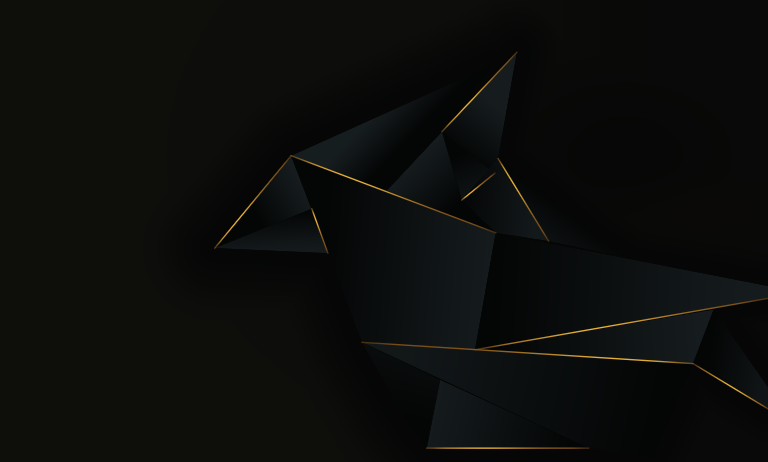
Give the GLSL for this background, as a Shadertoy shader.

```glsl
// Dark low-poly composition: folded slate facets edged with thin gold lines.
// Each facet is a quad distance function filled with a linear gradient;
// the combined distance to all facets casts a soft black halo on the ground.

const float ASPECT = 1.67;           // design width, for a height of one
const float HALO_REACH = 0.16;
const float LINE_HALF_WIDTH = 0.0015;
const vec3 GROUND = vec3(0.053, 0.054, 0.044);
const vec3 VOID = vec3(0.018, 0.022, 0.020);
const vec3 EMBER = vec3(0.044, 0.037, 0.031);
const vec3 SHADE = vec3(0.016, 0.021, 0.021);
const vec3 SLATE = vec3(0.092, 0.118, 0.128);
const vec3 BRONZE = vec3(0.47, 0.30, 0.10);
const vec3 GOLD = vec3(0.90, 0.69, 0.22);

// Shared corners of the folds
const vec2 LEFT_TIP = vec2(0.467, 0.463);
const vec2 BROW = vec2(0.633, 0.663);
const vec2 NOTCH = vec2(0.678, 0.548);
const vec2 THROAT = vec2(0.713, 0.452);
const vec2 CHEST = vec2(0.787, 0.259);
const vec2 NAPE = vec2(1.078, 0.496);
const vec2 WAIST = vec2(1.033, 0.243);
const vec2 CREST = vec2(1.124, 0.887);
const vec2 CREST_BACK = vec2(1.070, 0.859);
const vec2 FOLD = vec2(0.961, 0.715);
const vec2 CHEEK = vec2(0.841, 0.587);
const vec2 POCKET = vec2(1.004, 0.567);
const vec2 POCKET_END = vec2(1.076, 0.625);
const vec2 COLLAR = vec2(1.083, 0.657);
const vec2 SHOULDER = vec2(1.193, 0.478);
const vec2 WING = vec2(1.370, 0.441);
const vec2 RIM_TOP = vec2(1.675, 0.380);
const vec2 RIM_LOW = vec2(1.675, 0.355);
const vec2 HIP = vec2(1.552, 0.330);
const vec2 HEEL = vec2(1.507, 0.213);
const vec2 TAIL_TOP = vec2(1.675, 0.155);
const vec2 TAIL_LOW = vec2(1.675, 0.112);
const vec2 KNEE = vec2(0.957, 0.178);
const vec2 FOOT = vec2(0.928, 0.030);
const vec2 FOOT_END = vec2(1.280, 0.030);
const vec2 BASE = vec2(1.420, 0.010);

// Signed distance to a quad; a repeated corner makes a triangle
float quadDistance(vec2 p, vec2 a, vec2 b, vec2 c, vec2 d) {
    vec2 v[4] = vec2[4](a, b, c, d);
    float nearest = 1e3;
    float side = 1.0;
    for (int i = 0; i < 4; i++) {
        vec2 q = v[(i + 3) % 4];
        vec2 e = q - v[i];
        vec2 w = p - v[i];
        vec2 r = w - e * clamp(dot(w, e) / max(dot(e, e), 1e-6), 0.0, 1.0);
        nearest = min(nearest, dot(r, r));
        bvec3 crossing = bvec3(p.y >= v[i].y, p.y < q.y, e.x * w.y > e.y * w.x);
        if (all(crossing) || all(not(crossing))) side = -side;
    }
    return side * sqrt(nearest);
}

// Paints a facet whose gradient runs from dark point to lit point
void facet(inout vec4 layer, inout float outline, vec2 p, float px,
           vec2 a, vec2 b, vec2 c, vec2 d, vec2 dark, vec2 lit, float strength) {
    float dist = quadDistance(p, a, b, c, d);
    vec2 axis = lit - dark;
    float t = clamp(dot(p - dark, axis) / dot(axis, axis), 0.0, 1.0);
    float cover = clamp(0.5 - dist / px, 0.0, 1.0);
    layer.rgb = mix(layer.rgb, mix(SHADE, SLATE, t * strength), cover);
    layer.a = max(layer.a, cover);
    outline = min(outline, dist);
}

// Draws a gold line with a bright glint at a fraction of its length
void goldLine(inout vec3 col, vec2 p, float px, vec2 a, vec2 b, float glint) {
    vec2 e = b - a;
    float t = clamp(dot(p - a, e) / dot(e, e), 0.0, 1.0);
    float cover = clamp((LINE_HALF_WIDTH - length(p - a - e * t)) / px + 0.5, 0.0, 1.0);
    float shine = exp(-12.0 * (t - glint) * (t - glint));
    cover *= mix(0.55, 1.0, smoothstep(0.0, 0.12, t) * smoothstep(1.0, 0.88, t));
    col = mix(col, mix(BRONZE, GOLD, shine), cover);
}

// Soft elliptical spot
float spot(vec2 p, vec2 centre, vec2 radius) {
    vec2 q = (p - centre) / radius;
    return exp(-dot(q, q));
}

void mainImage(out vec4 fragColor, in vec2 fragCoord) {
    vec2 p = fragCoord / iResolution.xy * vec2(ASPECT, 1.0);
    float px = 1.0 / iResolution.y;
    vec4 f = vec4(SHADE, 0.0);
    float o = 1e3;

    // Facets, back to front
    facet(f, o, p, px, COLLAR, WING, SHOULDER, SHOULDER, vec2(1.24, 0.54), vec2(1.18, 0.46), 0.6);
    facet(f, o, p, px, BROW, CREST_BACK, FOLD, CHEEK, vec2(0.81, 0.617), vec2(0.745, 0.68), 0.95);
    facet(f, o, p, px, FOLD, CREST, COLLAR, POCKET_END, vec2(1.01, 0.66), vec2(1.09, 0.76), 0.9);
    facet(f, o, p, px, FOLD, POCKET_END, POCKET, POCKET, vec2(1.00, 0.665), vec2(1.03, 0.59), 0.5);
    facet(f, o, p, px, CHEEK, FOLD, POCKET, NAPE, vec2(0.99, 0.555), vec2(0.90, 0.65), 0.9);
    facet(f, o, p, px, POCKET, COLLAR, SHOULDER, NAPE, vec2(1.00, 0.55), vec2(1.16, 0.54), 0.75);
    facet(f, o, p, px, LEFT_TIP, BROW, NOTCH, NOTCH, vec2(0.56, 0.53), vec2(0.66, 0.59), 0.9);
    facet(f, o, p, px, LEFT_TIP, NOTCH, THROAT, THROAT, vec2(0.67, 0.545), vec2(0.675, 0.46), 0.85);
    facet(f, o, p, px, BROW, NAPE, WAIST, CHEST, vec2(0.70, 0.42), vec2(1.05, 0.39), 0.85);
    facet(f, o, p, px, NAPE, RIM_TOP, RIM_LOW, WAIST, vec2(1.08, 0.40), vec2(1.60, 0.37), 0.85);
    facet(f, o, p, px, WAIST, HIP, HEEL, HEEL, vec2(1.08, 0.24), vec2(1.52, 0.27), 0.9);
    facet(f, o, p, px, CHEST, KNEE, FOOT, vec2(0.87, 0.11), vec2(0.87, 0.10), vec2(0.91, 0.24), 0.3);
    facet(f, o, p, px, CHEST, HEEL, BASE, FOOT_END, vec2(1.43, 0.13), vec2(0.90, 0.25), 0.7);
    facet(f, o, p, px, KNEE, FOOT_END, FOOT, FOOT, vec2(1.24, 0.04), vec2(0.95, 0.11), 0.85);
    facet(f, o, p, px, HIP, TAIL_TOP, TAIL_LOW, HEEL, vec2(1.54, 0.22), vec2(1.66, 0.20), 0.6);

    // Ground, with its halo, dark right side and faint warm glow
    float halo = 1.0 - smoothstep(0.0, HALO_REACH, o);
    float dim = max(halo, 0.85 * spot(p, vec2(1.36, 0.66), vec2(0.40, 0.28)));
    dim = max(dim, 0.6 * smoothstep(0.9, 1.5, p.x));
    vec3 col = mix(GROUND, VOID, dim);
    col = mix(col, EMBER, 0.6 * spot(p, vec2(1.53, 0.54), vec2(0.20, 0.06)));
    col = mix(col, f.rgb, f.a);

    // Gold edges
    goldLine(col, p, px, LEFT_TIP, BROW, 0.3);
    goldLine(col, p, px, BROW, NAPE, 0.3);
    goldLine(col, p, px, NOTCH, THROAT, 0.25);
    goldLine(col, p, px, FOLD, CREST, 0.35);
    goldLine(col, p, px, POCKET, POCKET_END, 0.25);
    goldLine(col, p, px, COLLAR, SHOULDER, 0.3);
    goldLine(col, p, px, WAIST, RIM_LOW, 0.4);
    goldLine(col, p, px, CHEST, HEEL, 0.78);
    goldLine(col, p, px, HEEL, TAIL_LOW, 0.5);
    goldLine(col, p, px, FOOT, FOOT_END, 0.35);

    fragColor = vec4(col, 1.0);
}
```
